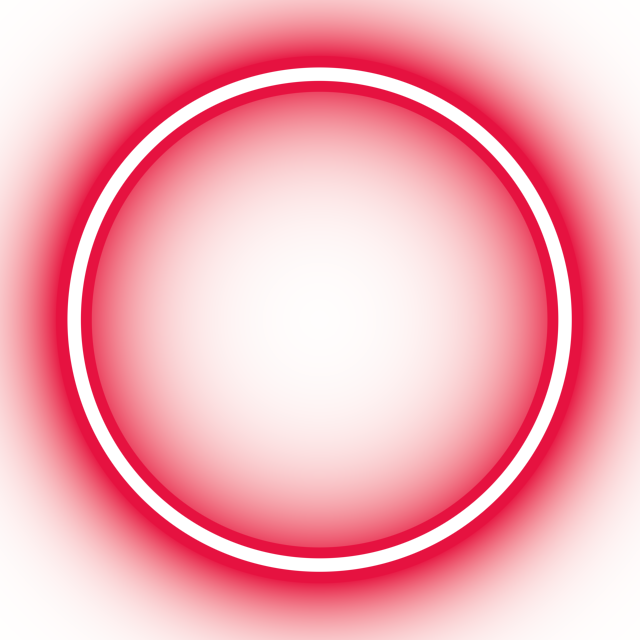
This background is drawn by a WebGL 1 fragment shader. Its source:

```glsl
precision highp float;

uniform vec2 u_resolution;

// Soft-edged band between two radii
float band(float radius, float inner, float outer, float blur) {
  return smoothstep(inner - blur, inner + blur, radius)
       * (1.0 - smoothstep(outer - blur, outer + blur, radius));
}

// Glow strength, fading away on either side of the tube
float glowStrength(float radius) {
  float inward = max(0.356 - radius, 0.0);
  float outward = max(radius - 0.412, 0.0);
  float inside = 0.78 * exp(-inward * (10.5 + 12.0 * inward));
  float outside = 0.95 * exp(-outward * (13.0 + 30.0 * outward));
  return radius < 0.384 ? inside : outside;
}

void main() {
  float side = min(u_resolution.x, u_resolution.y);
  vec2 position = (gl_FragCoord.xy - 0.5 * u_resolution) / side;
  float radius = length(position - vec2(-0.0006, 0.0006));
  float blur = 0.75 / side;

  vec3 white = vec3(1.0, 0.997, 0.995);
  vec3 crimson = vec3(0.902, 0.071, 0.251);

  // Glow, slightly warmer in its middle tones
  float glow = glowStrength(radius);
  vec3 color = mix(white, crimson, glow);
  color.b -= 0.16 * glow * (1.0 - glow);

  // Red tube with a white core
  color = mix(color, crimson, band(radius, 0.356, 0.412, blur));
  color = mix(color, vec3(1.0), band(radius, 0.373, 0.394, blur));

  gl_FragColor = vec4(color, 1.0);
}
```
